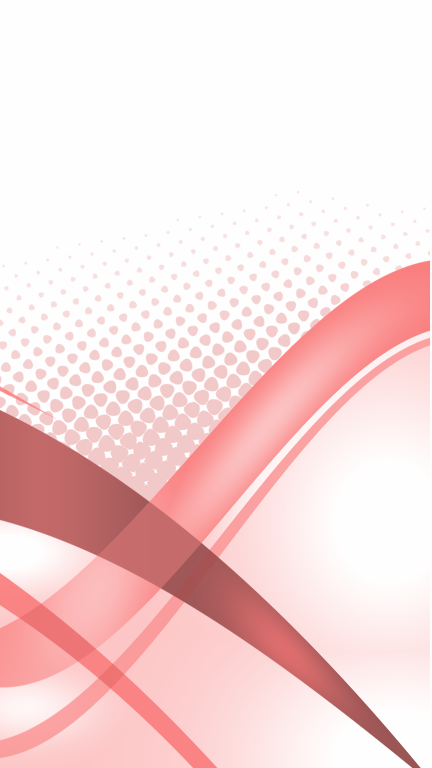
Give the GLSL for this background, as a WebGL 2 fragment shader.

```glsl
#version 300 es
// Coral ribbons sweeping and crossing over a white page with a halftone fade.
precision highp float;

uniform vec2 u_resolution;
out vec4 fragColor;

const vec3 WHITE = vec3(1.0, 0.995, 0.995);
const vec3 CORAL = vec3(0.98, 0.49, 0.49);
const vec3 BLUSH = vec3(0.99, 0.76, 0.76);

// Cubic through four heights, evenly spaced from the left to the right side
float curve(float x, vec4 heights) {
    float s = 3.0 * x, a = s - 1.0, b = s - 2.0, c = s - 3.0;
    return dot(heights, vec4(-a * b * c / 6.0, s * b * c / 2.0, -s * a * c / 2.0, s * a * b / 6.0));
}

// Smooth coverage of the area under a height
float under(float height, float y) {
    float soft = 0.9 / u_resolution.y;
    return smoothstep(-soft, soft, height - y);
}

float band(float top, float bottom, float y) {
    return under(top, y) * (1.0 - under(bottom, y));
}

float bump(float x, float center, float width) {
    float d = (x - center) / width;
    return exp(-d * d);
}

float glow(vec2 p, vec2 center, vec2 size) {
    vec2 d = (p - center) / size;
    return exp(-dot(d, d));
}

float hash(vec2 p) {
    return fract(sin(dot(p, vec2(127.1, 311.7))) * 43758.5);
}

// Tilted grid of slightly uneven dots that swell downwards
vec3 halftone(vec2 p) {
    const float side = 0.0366;
    mat2 tilt = mat2(0.796, -0.605, 0.605, 0.796);
    vec2 anchor = vec2(0.69, 1.333);
    vec2 grid = (p - anchor) * tilt / side;
    vec2 cell = floor(grid + 0.5);
    vec2 local = grid - cell;
    vec2 center = anchor + tilt * cell * side;
    float depth = 1.164 + 0.24 * center.x - 0.4 * max(center.x - 0.7, 0.0) - center.y;
    float angle = atan(local.y, local.x + 1e-5);
    float radius = 0.08 + 0.95 * depth;
    radius *= 1.0 + 0.07 * sin(3.0 * angle + 6.28 * hash(cell));
    float soft = 0.8 / (u_resolution.x * side);
    float dots = smoothstep(soft, -soft, length(local) - radius) * step(-0.01, depth);
    return mix(WHITE, vec3(0.95, 0.79, 0.79), dots * mix(0.5, 1.0, smoothstep(0.0, 0.35, depth)));
}

void main() {
    vec2 uv = gl_FragCoord.xy / u_resolution;
    vec2 p = uv * vec2(1.0, 16.0 / 9.0);
    float x = uv.x, y = uv.y;

    // Edges of the ribbons
    float ribbonTop = curve(x, vec4(0.182, 0.339, 0.544, 0.661));
    float ribbonLow = curve(x, vec4(0.105, 0.211, 0.424, 0.570));
    float trimTop = curve(x, vec4(0.036, 0.180, 0.410, 0.561));
    float trimLow = curve(x, vec4(0.013, 0.151, 0.391, 0.551));
    float darkTop = curve(x, vec4(0.466, 0.352, 0.190, -0.018));
    float darkLow = curve(x, vec4(0.323, 0.246, 0.126, -0.021));
    float sashTop = curve(x, vec4(0.254, 0.098, -0.107, -0.367));
    float sashLow = curve(x, vec4(0.212, 0.064, -0.146, -0.432));

    vec3 color = halftone(p);

    // Thin spike on the left
    float spikeTop = 0.497 - 0.325 * x;
    float spike = band(spikeTop, spikeTop - 0.006 * (1.0 - x / 0.13), y) * step(x, 0.13);
    color = mix(color, CORAL, 0.85 * spike);

    // Blush ground with white glows
    float light = glow(p, vec2(0.90, 0.57), vec2(0.32, 0.36));
    light = max(light, glow(p, vec2(0.02, 0.50), vec2(0.20, 0.10)));
    light = max(light, glow(p, vec2(0.92, 0.02), vec2(0.38, 0.30)));
    light = max(light, 0.75 * glow(p, vec2(0.06, 0.14), vec2(0.16, 0.08)));
    vec3 ground = mix(vec3(0.99, 0.77, 0.77), WHITE, min(1.15 * light, 1.0));
    color = mix(color, ground, under(max(ribbonTop, darkTop), y));

    // Wide ribbon, pale inside and coral at its rims
    float ribbon = band(ribbonTop, ribbonLow, y);
    float across = (ribbonTop - y) / (ribbonTop - ribbonLow);
    float pale = bump(across, 0.58, 0.42) * bump(x, 0.62, 0.26);
    pale = max(pale, 0.85 * bump(x, 0.22, 0.16) * bump(across, 0.45, 0.8));
    color = mix(color, mix(CORAL, BLUSH, pale), ribbon * mix(0.75, 1.0, smoothstep(0.2, 0.4, x)));

    // White gleam between the ribbon and its trim
    float gleam = band(ribbonLow, trimTop, y) * smoothstep(0.45, 0.62, x);
    color = mix(color, WHITE, 0.65 * gleam);

    // Dark band, rosier where the ribbon passes behind it
    float dark = band(darkTop, darkLow, y);
    float girth = (darkTop - y) / max(darkTop - darkLow, 0.001);
    vec3 shade = mix(vec3(0.60, 0.33, 0.33), vec3(0.76, 0.41, 0.41), bump(x, 0.10, 0.20));
    shade = mix(shade, vec3(0.87, 0.43, 0.43), bump(x, 0.66, 0.14) * bump(girth, 0.6, 0.7));
    shade = mix(shade, vec3(0.81, 0.44, 0.44), 0.8 * ribbon);
    color = mix(color, shade, dark);

    // Narrow trim following the ribbon
    float trim = band(trimTop, trimLow, y);
    vec3 trimColor = mix(vec3(0.98, 0.57, 0.57), vec3(0.66, 0.31, 0.31), dark);
    color = mix(color, trimColor, trim * mix(0.8, 0.6, dark));

    // Falling sash, deeper over the other strips
    float sash = band(sashTop, sashLow, y);
    color = mix(color, CORAL - 0.05 * max(ribbon, trim), 0.92 * sash);

    // Bare margin at the right side
    color = mix(color, WHITE, smoothstep(0.994, 0.997, x));
    fragColor = vec4(color, 1.0);
}
```
